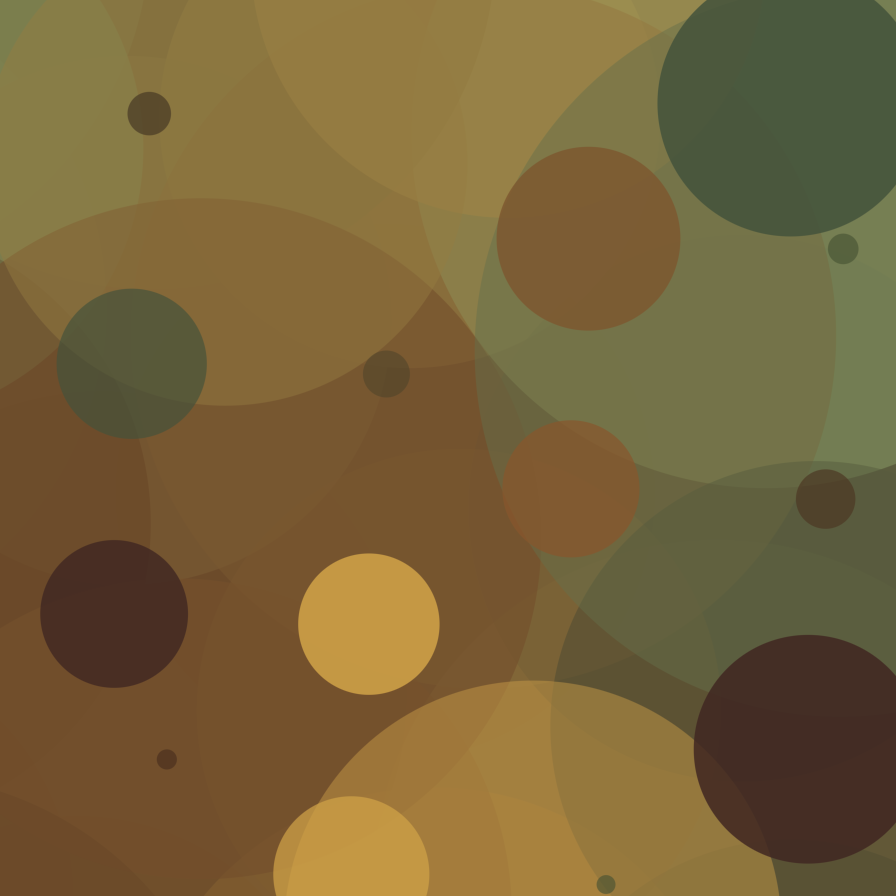
Write a Shadertoy shader that draws this background.

```glsl
// Overlapping translucent discs in sage, ochre, amber and dark earth tones.

const int LARGE = 26;   // broad washes, drawn first
const int MEDIUM = 8;   // stronger accents
const int SMALL = 6;    // tiny dark dots, drawn last

vec3 hash3(float n) {
    vec3 p = fract(n * vec3(0.1031, 0.1030, 0.0973) + 0.37);
    p += dot(p, p.yzx + 33.33);
    return fract((p.xxy + p.yzz) * p.zyx);
}

// Low-discrepancy points that fill the unit square evenly
vec2 scatter(float n) {
    return fract(0.5 + n * vec2(0.7549, 0.5698));
}

// Wash colour: sage and ochre above, brown and dark olive below, amber at the foot
vec3 washColor(vec2 p) {
    vec3 upper = mix(vec3(0.58, 0.48, 0.25), vec3(0.52, 0.59, 0.38),
                     smoothstep(0.15, 0.45, abs(p.x - 0.42)));
    vec3 lower = mix(vec3(0.40, 0.27, 0.15), vec3(0.25, 0.26, 0.19),
                     smoothstep(0.45, 0.8, p.x));
    vec3 color = mix(lower, upper, smoothstep(0.4, 0.8, p.y));
    vec2 foot = p - vec2(0.55, -0.05);
    return mix(color, vec3(0.80, 0.62, 0.28), exp(-14.0 * dot(foot, foot)));
}

// Accent colour: amber or rust near the middle, plum or deep green at the sides
vec3 accentColor(vec2 p, bool isAmber) {
    vec3 warm = isAmber ? vec3(0.82, 0.64, 0.28) : vec3(0.57, 0.35, 0.17);
    vec3 dark = mix(vec3(0.25, 0.15, 0.13), vec3(0.26, 0.32, 0.23),
                    smoothstep(0.3, 0.6, p.y));
    return mix(warm, dark, smoothstep(0.15, 0.32, abs(p.x - 0.45)));
}

void mainImage(out vec4 fragColor, in vec2 fragCoord) {
    vec2 uv = fragCoord / iResolution.y;
    float aspect = iResolution.x / iResolution.y;
    float edge = 0.75 / iResolution.y;
    vec3 color = vec3(0.40, 0.32, 0.21);

    for (int i = 0; i < LARGE + MEDIUM + SMALL; i++) {
        vec3 rnd = hash3(float(i));
        vec2 center = scatter(float(i));
        float radius, opacity;
        vec3 paint;

        if (i < LARGE) {
            // Washes may be centred outside the canvas
            center = center * vec2(1.4, 1.5) - vec2(0.27, 0.3);
            radius = mix(0.27, 0.42, rnd.x);
            opacity = mix(0.38, 0.68, rnd.y);
            paint = washColor(center) * mix(0.86, 1.14, rnd.z);
        } else if (i < LARGE + MEDIUM) {
            radius = mix(0.06, 0.15, rnd.x);
            opacity = mix(0.6, 0.88, rnd.y);
            paint = accentColor(center, i % 2 == 1);
        } else {
            radius = mix(0.01, 0.035, rnd.x * rnd.x);
            opacity = mix(0.45, 0.75, rnd.y);
            paint = mix(vec3(0.30, 0.19, 0.12), vec3(0.27, 0.36, 0.22), rnd.z);
        }

        center.x *= aspect;
        float inside = smoothstep(-edge, edge, radius - distance(uv, center));
        color = mix(color, paint, inside * opacity);
    }

    fragColor = vec4(color, 1.0);
}
```
